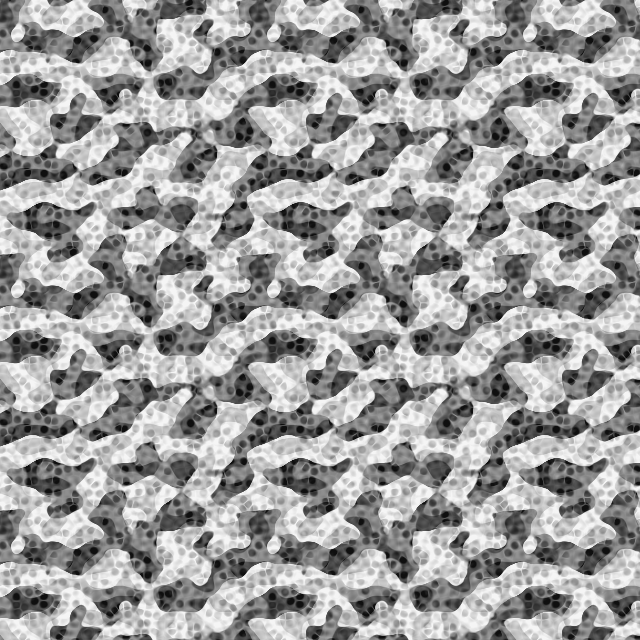
Give the GLSL for this pattern, as a Shadertoy shader.

```glsl
// Seamless grey camouflage: lumpy two-tone blotches over a pebbled, spotted surface.

const float TAU = 6.2831853;
const float REPEATS = 2.5;        // tiles across and down
const float PEBBLES = 25.0;       // pebble cells per tile side

const float WHITE = 0.93;
const float PALE = 0.77;
const float MID = 0.53;
const float DEEP = 0.29;

float hash(vec2 p) {
    vec3 q = fract(p.xyx * vec3(0.1031, 0.1030, 0.0973));
    q += dot(q, q.yzx + 33.33);
    return fract((q.x + q.y) * q.z);
}

// Sum of plane waves with whole frequencies, so it tiles; variance is one.
// Wave directions fan evenly over a half turn inside an ellipse of frequencies.
float waveField(vec2 p, vec2 maxFreq, float innerRadius, float lean, float seed) {
    const int WAVES = 24;
    float sum = 0.0;
    for (int i = 0; i < WAVES; i++) {
        vec2 id = vec2(float(i) + 1.0, seed);
        float angle = 0.5 * TAU * (float(i) + hash(id)) / float(WAVES);
        float radius = mix(innerRadius, 1.0, hash(id + 17.0));
        vec2 freq = maxFreq * radius * vec2(cos(angle), sin(angle));
        freq.x -= lean * freq.y;
        sum += sin(TAU * (dot(round(freq), p) + hash(id + 41.0)));
    }
    return sum * sqrt(2.0 / float(WAVES));
}

// Tiling cellular noise: nearest distance, second distance, nearest cell's random value.
vec3 cellular(vec2 p, float cells, float jitter) {
    vec2 base = floor(p * cells);
    vec2 local = fract(p * cells);
    vec3 result = vec3(8.0, 8.0, 0.0);
    for (int y = -1; y <= 1; y++) {
        for (int x = -1; x <= 1; x++) {
            vec2 offset = vec2(x, y);
            vec2 id = mod(base + offset, cells);
            vec2 shift = vec2(hash(id + 3.0), hash(id + 71.0)) - 0.5;
            float d = length(offset + 0.5 + jitter * shift - local);
            if (d < result.x) {
                result = vec3(d, result.x, hash(id + 131.0));
            } else {
                result.y = min(result.y, d);
            }
        }
    }
    return result;
}

float softStep(float edge, float softness, float value) {
    return smoothstep(edge - softness, edge + softness, value);
}

// Round spots of varied strength, fading out at each cell's border.
float spots(vec3 cell) {
    float disc = 1.0 - smoothstep(0.24, 0.5, cell.x);
    float inside = smoothstep(0.0, 0.18, cell.y - cell.x);
    return disc * inside * smoothstep(0.1, 0.7, cell.z);
}

void mainImage(out vec4 fragColor, in vec2 fragCoord) {
    vec2 p = fragCoord / iResolution.y * REPEATS;
    vec3 pebble = cellular(p, PEBBLES, 0.75);

    // Wide blotches with a slight rise to the right and wavy outlines
    float wobble = 0.3 * waveField(p, vec2(10.0, 12.0), 0.8, 0.1, 83.0);
    float blotch = waveField(p, vec2(4.5, 7.0), 0.55, 0.2, 11.0) + wobble;
    blotch += 0.3 * (pebble.x - 0.4);
    float dark = softStep(0.06, 0.1, blotch);

    // Smaller patches give each blotch a second tone
    float patches = waveField(p, vec2(11.0, 15.0), 0.5, 0.1, 23.0);
    float deepMask = softStep(0.3, 0.25, patches + 0.3 * (blotch - 0.7));
    float paleMask = softStep(0.2, 0.22, -patches - 0.3 * (blotch + 0.7));
    float lightTone = mix(WHITE, PALE, paleMask);
    float darkTone = mix(MID, DEEP, deepMask);
    float tone = mix(lightTone, darkTone, dark);

    // Pebble spots, bright seams and a fine ripple
    tone -= mix(0.18, 0.25, dark) * spots(pebble);
    tone += 0.03 * (1.0 - smoothstep(0.0, 0.25, pebble.y - pebble.x));
    tone += 0.04 * waveField(p, vec2(32.0, 36.0), 0.7, 0.0, 59.0);

    fragColor = vec4(vec3(clamp(tone, 0.06, 0.96)), 1.0);
}
```
